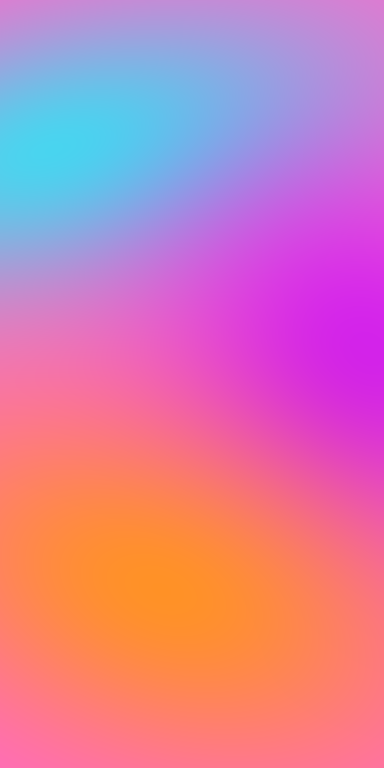
This background is drawn by a Shadertoy shader. Its source:

```glsl
// Soft mesh gradient: cyan, magenta and orange glows blended over pink.

// Elliptical Gaussian falloff; slope shears its long axis up to the right.
float glow(vec2 uv, vec2 center, vec2 radius, float slope) {
    vec2 d = uv - center;
    d.y -= slope * d.x;
    d /= radius;
    return exp(-dot(d, d));
}

void mainImage(out vec4 fragColor, in vec2 fragCoord) {
    vec2 uv = fragCoord / iResolution.xy;

    // Pink ground
    vec3 color = vec3(1.0, 0.41, 0.79);

    // Cyan upper left, magenta right, orange lower center
    color = mix(color, vec3(0.27, 0.85, 0.94), glow(uv, vec2(0.18, 0.805), vec2(0.76, 0.172), 0.09));
    color = mix(color, vec3(0.82, 0.12, 0.94), glow(uv, vec2(0.94, 0.525), vec2(0.49, 0.24), -0.04));
    color = mix(color, vec3(1.0, 0.57, 0.15), glow(uv, vec2(0.42, 0.232), vec2(0.68, 0.22), -0.11));

    fragColor = vec4(color, 1.0);
}
```
